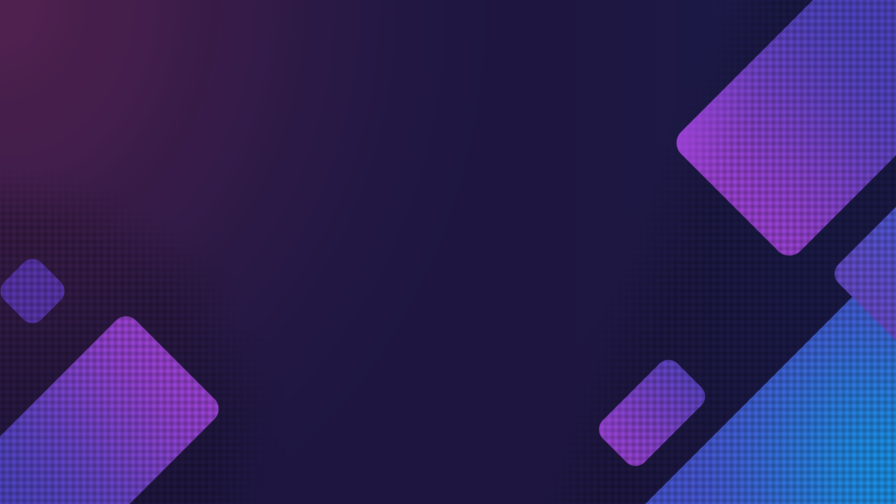
Write a Shadertoy shader that draws this background.

```glsl
// Dark violet backdrop with tilted rounded panels and a fine halftone grid.

// Signed distance to a rounded box, in diagonal coordinates (scaled by sqrt 2).
float panelDistance(vec2 q, vec2 low, vec2 high, float radius) {
    vec2 d = abs(q - 0.5 * (low + high)) - 0.5 * (high - low) + radius;
    return (length(max(d, 0.0)) + min(max(d.x, d.y), 0.0) - radius) * 0.7071;
}

float panelMask(vec2 q, vec2 low, vec2 high, float radius) {
    float pixel = 1.0 / iResolution.y;
    return 1.0 - smoothstep(-0.9 * pixel, 0.9 * pixel, panelDistance(q, low, high, radius));
}

// Violet at t = 0, turning to indigo at t = 1.
vec3 panelColor(float t) {
    return mix(vec3(0.62, 0.26, 0.84), vec3(0.31, 0.27, 0.76), smoothstep(-0.1, 1.15, t));
}

// Soft woven grid of light dots between dark rows and columns.
float halftone(vec2 p) {
    vec2 wave = 0.5 - 0.5 * cos(6.28318 * p * 72.0);
    return 0.5 * (wave.x + wave.y);
}

vec3 backdrop(vec2 p) {
    float reach = length((p - vec2(0.0, 1.0)) * vec2(1.0, 0.85));
    vec3 color = mix(vec3(0.32, 0.13, 0.31), vec3(0.118, 0.088, 0.256),
                     smoothstep(-0.15, 1.0, reach));
    // Faint concentric bands around the upper left corner
    color *= 1.0 + 0.02 * sin(reach * 28.0) * (1.0 - smoothstep(0.5, 1.05, reach));
    // Cooler tint on the right
    return mix(color, vec3(0.105, 0.10, 0.28), smoothstep(1.1, 1.6, p.x));
}

void mainImage(out vec4 fragColor, in vec2 fragCoord) {
    vec2 p = fragCoord / iResolution.y;
    p.x *= 16.0 / 9.0 * iResolution.y / iResolution.x;
    // Diagonal axes: x runs up-right, y runs down-right
    vec2 q = vec2(p.x + p.y - 1.0, p.x - p.y + 1.0);

    vec3 color = backdrop(p);

    // Left panels
    color = mix(color, vec3(0.35, 0.21, 0.68),
                panelMask(q, vec2(-0.587, 0.568), vec2(-0.439, 0.716), 0.036));
    color = mix(color, panelColor((-0.366 - q.x) / 0.55),
                panelMask(q, vec2(-1.6, 0.866), vec2(-0.366, 1.257), 0.040));

    // Upper right panel
    color = mix(color, panelColor((q.x - 1.046) / 0.55),
                panelMask(q, vec2(1.046, 1.613), vec2(2.2, 2.086), 0.044));

    // Blue corner with a cyan glow
    float glow = 1.0 - smoothstep(0.0, 0.44, length(p - vec2(1.778, 0.06)));
    color = mix(color, mix(vec3(0.28, 0.34, 0.83), vec3(0.11, 0.57, 0.91), glow),
                panelMask(q, vec2(-2.0, 2.28), vec2(3.0, 4.5), 0.0));

    // Right edge panel and small lower panel
    color = mix(color, mix(vec3(0.40, 0.30, 0.80), vec3(0.30, 0.34, 0.83),
                           smoothstep(1.1, 1.4, q.x)),
                panelMask(q, vec2(1.102, 2.188), vec2(2.4, 3.2), 0.038));
    color = mix(color, panelColor((q.x - 0.28) / 0.42),
                panelMask(q, vec2(0.326, 2.030), vec2(0.623, 2.196), 0.036));

    // Halftone fades in toward the lower left and the right
    float leftDots = 1.0 - smoothstep(0.40, 0.58, length(p - vec2(0.0, 0.12)));
    float rightDots = smoothstep(-0.03, 0.16, p.x - 1.05 - 0.385 * p.y);
    color *= 1.0 - 0.29 * halftone(p) * max(leftDots, rightDots);

    fragColor = vec4(color, 1.0);
}
```
